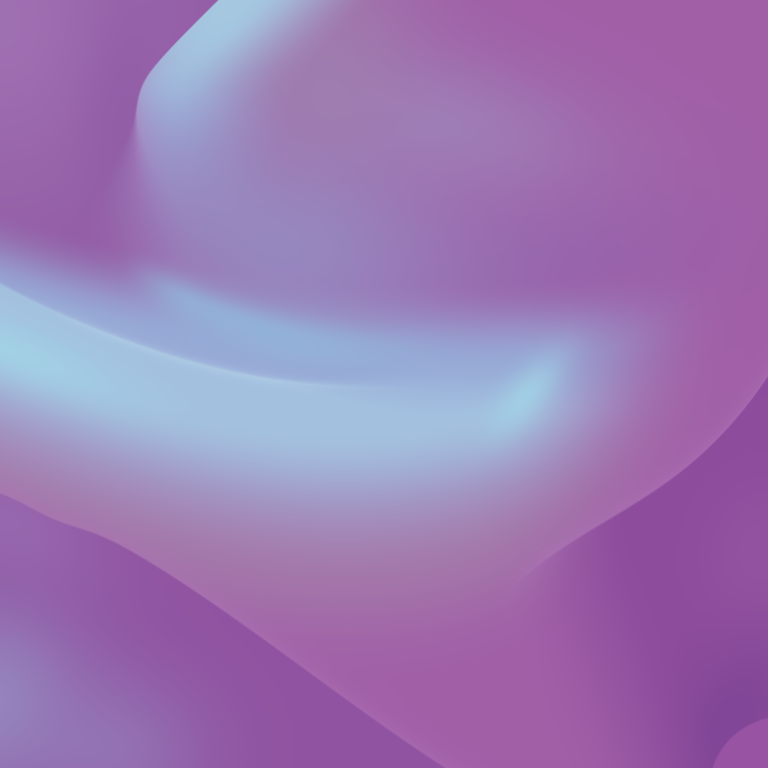
Reproduce this background procedurally as a three.js fragment shader.

```glsl
// Soft folds of violet silk crossed by a pale blue band.
// Curves y = f(x) bound the folds; each fold is a gradient tinted with
// tilted gaussian glows, then given a crisp or fading edge and a thin rim.

#define EDGE 0.0018
#define RIM_WIDTH 0.012
#define ORCHID vec3(0.630, 0.372, 0.652)
#define PLUM vec3(0.565, 0.325, 0.630)
#define INDIGO vec3(0.500, 0.270, 0.590)
#define MAUVE vec3(0.640, 0.470, 0.665)
#define LAVENDER vec3(0.585, 0.540, 0.755)
#define PERIWINKLE vec3(0.590, 0.660, 0.835)
#define SKY vec3(0.638, 0.755, 0.875)
#define ICE vec3(0.635, 0.825, 0.900)
#define PINK vec3(0.690, 0.460, 0.730)

varying vec2 vUv;

float glow(vec2 p, vec2 center, vec2 radii, float angle) {
  vec2 d = p - center;
  float c = cos(angle), s = sin(angle);
  d = vec2(c * d.x + s * d.y, c * d.y - s * d.x) / radii;
  return exp(-dot(d, d));
}

float fadeOut(float a, float b, float x) {
  return 1.0 - smoothstep(a, b, x);
}

// Fold boundaries
float domeSide(float y) {
  float s = y - 0.893;
  return 0.172 + 0.515 * (s + sqrt(s * s + 0.0009));
}

float bandTop(float x) {
  return 0.578 + 0.28 * (x - 0.58) * (x - 0.58);
}

float bandBottom(float x) {
  float w = x - 0.45;
  return 0.342 + (0.745 + 0.5 * w) * w * w;
}

float ridgeLine(float x) {
  float w = min(x - 0.5, 0.0);
  return 0.494 + 0.55 * w * w;
}

float streakLine(float x) {
  float w = x - 0.52;
  return 0.548 + 0.8 * w * w;
}

float lowerLeftLine(float x) {
  float dip = 0.01 * exp(-pow((x - 0.07) / 0.05, 2.0));
  return 0.359 + x * (-0.286 + x * (-1.105 + 0.915 * x)) - dip;
}

float lowerRightLine(float x) {
  float u = x - 0.8;
  return 0.328 + u * (0.6 + u * (0.184 + 6.83 * u));
}

// Upper dome with its blue flank, and the violet fold to its left
vec3 upperFolds(vec2 p) {
  vec3 col = ORCHID;
  col = mix(col, vec3(0.585, 0.380, 0.670), 0.75 * glow(p, vec2(0.72, 0.66), vec2(0.22, 0.09), 0.15));
  col = mix(col, LAVENDER, 0.95 * glow(p, vec2(0.36, 0.69), vec2(0.26, 0.17), -0.3));
  col = mix(col, vec3(0.620, 0.515, 0.725), 0.75 * glow(p, vec2(0.58, 0.84), vec2(0.21, 0.09), -0.2));
  col = mix(col, vec3(0.625, 0.510, 0.685), 0.7 * glow(p, vec2(0.42, 0.93), vec2(0.12, 0.16), -0.4));

  float side = p.x - domeSide(p.y);
  float flank = fadeOut(0.04, 0.21, side) * smoothstep(0.66, 0.90, p.y);
  col = mix(col, mix(PERIWINKLE, vec3(0.645, 0.785, 0.880), smoothstep(0.78, 0.98, p.y)), flank);
  col = mix(col, PINK, 0.55 * exp(-abs(side) / 0.022) * glow(p, vec2(0.18, 0.82), vec2(0.2, 0.10), 0.0));

  vec3 left = mix(vec3(0.575, 0.360, 0.645), vec3(0.620, 0.435, 0.695),
                  glow(p, vec2(0.0, 0.97), vec2(0.20, 0.22), 0.0));
  left = mix(left, vec3(0.560, 0.360, 0.650), 0.6 * glow(p, vec2(0.16, 0.85), vec2(0.06, 0.16), 0.0));
  float softness = mix(EDGE, 0.08, fadeOut(0.68, 0.86, p.y));
  return mix(left, col, smoothstep(-softness, softness, side));
}

// Blue band with its ridge, streak and bright spots
vec3 addBand(vec3 col, vec2 p) {
  float top = bandTop(p.x), bottom = bandBottom(p.x);
  float below = p.y - bottom + 0.07;
  col = mix(col, MAUVE, exp(-below * below / 0.0085) * fadeOut(0.6, 1.0, p.x));

  float ridge = p.y - ridgeLine(p.x);
  float ridgeFade = fadeOut(0.34, 0.58, p.x);
  float ridgeSoft = mix(0.045, 0.003, ridgeFade);
  vec3 blue = mix(SKY, PERIWINKLE, smoothstep(-ridgeSoft, ridgeSoft, ridge));
  float mask = fadeOut(-0.055, 0.055, p.y - top) * smoothstep(-0.10, 0.10, p.y - bottom);
  col = mix(col, blue, mask * fadeOut(0.66, 0.96, p.x));

  float streak = p.y - streakLine(p.x);
  float streakWidth = streak > 0.0 ? 0.024 : 0.034;
  float streakSpan = smoothstep(0.15, 0.25, p.x) * fadeOut(0.32, 0.66, p.x);
  col = mix(col, vec3(0.565, 0.725, 0.865), 0.7 * streakSpan * exp(-pow(abs(streak) / streakWidth, 2.0)));
  col = mix(col, vec3(0.710, 0.830, 0.910), 0.6 * ridgeFade * smoothstep(0.0, 0.16, p.x) * exp(-abs(ridge) / 0.005));

  col = mix(col, ICE, 0.85 * glow(p, vec2(0.01, 0.545), vec2(0.16, 0.036), -0.38));
  return mix(col, ICE, 0.8 * glow(p, vec2(0.685, 0.485), vec2(0.065, 0.026), 0.85));
}

// Darker folds along the lower corners
vec3 addLowerFolds(vec3 col, vec2 p) {
  float right = (lowerRightLine(p.x) - p.y) * 0.8;
  float rightFade = smoothstep(0.62, 0.85, p.x + 0.35 * (p.y - 0.3));
  vec3 dark = mix(vec3(0.550, 0.295, 0.610), vec3(0.575, 0.325, 0.625), glow(p, vec2(1.0, 0.27), vec2(0.1, 0.12), 0.0));
  dark = mix(dark, INDIGO, 0.9 * glow(p, vec2(0.95, 0.05), vec2(0.07, 0.13), -0.4));
  float rim = exp(-abs(right) / RIM_WIDTH) * smoothstep(0.64, 0.71, p.x);
  col = mix(col, PINK, 0.45 * rim);
  col = mix(col, dark, rightFade * smoothstep(-EDGE, EDGE, right));

  float left = (lowerLeftLine(p.x) - p.y) * 0.85;
  vec3 fold = mix(PLUM, vec3(0.590, 0.400, 0.680), glow(p, vec2(0.0, 0.33), vec2(0.14, 0.07), -0.4));
  fold = mix(fold, LAVENDER, 0.9 * glow(p, vec2(-0.02, 0.09), vec2(0.13, 0.13), 0.0));
  fold = mix(fold, LAVENDER, 0.5 * glow(p, vec2(0.15, 0.02), vec2(0.12, 0.10), 0.0));
  col = mix(col, PINK, 0.4 * exp(-abs(left) / RIM_WIDTH));
  col = mix(col, fold, smoothstep(-EDGE, EDGE, left));

  float corner = length(p - vec2(1.02, -0.03)) - 0.097;
  return mix(col, vec3(0.600, 0.325, 0.640), fadeOut(-EDGE, EDGE, corner));
}

void main() {
  vec3 col = mix(ORCHID, upperFolds(vUv), smoothstep(0.42, 0.56, vUv.y));
  col = addBand(col, vUv);
  gl_FragColor = vec4(addLowerFolds(col, vUv), 1.0);
}
```
